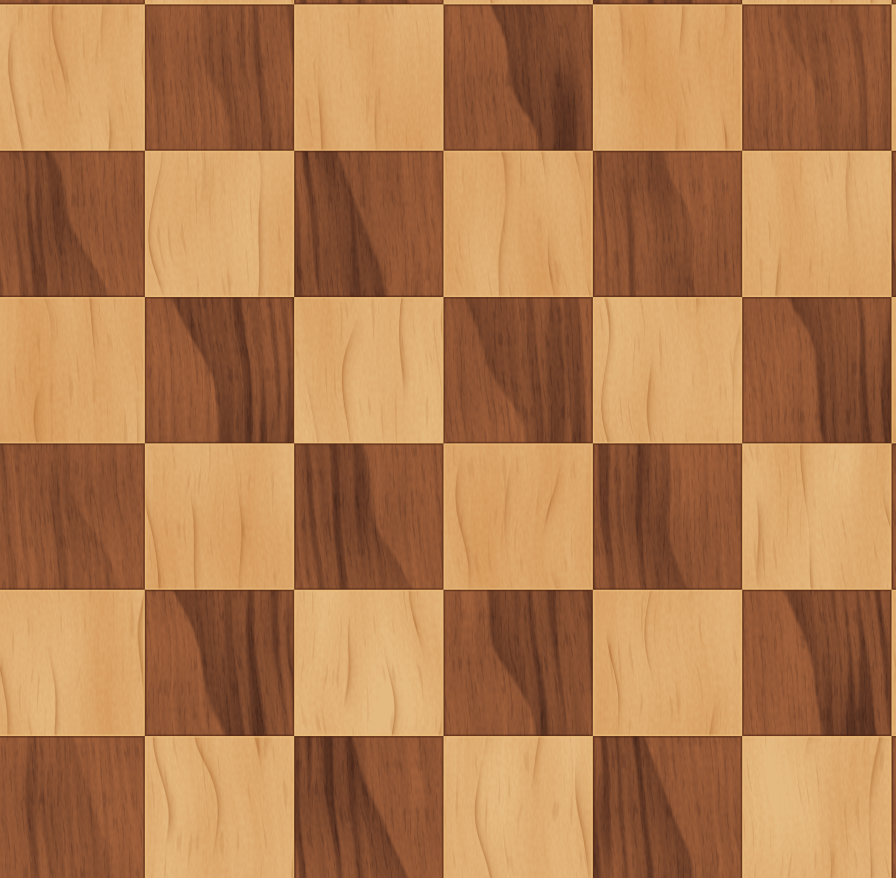
Write a Shadertoy shader that draws this pattern.

```glsl
const float SQUARES = 6.0;
const float JOINT_SHIFT = 0.03;

float hash(vec2 p) {
    vec3 q = fract(p.xyx * vec3(0.1031, 0.1030, 0.0973));
    q += dot(q, q.yzx + 33.33);
    return fract((q.x + q.y) * q.z);
}

vec2 gradientDir(vec2 p) {
    float a = 6.2832 * hash(p);
    return vec2(cos(a), sin(a));
}

// Gradient noise, roughly -0.8 to 0.8
float noise(vec2 p) {
    vec2 i = floor(p), f = p - i;
    vec2 w = f * f * f * (f * (f * 6.0 - 15.0) + 10.0);
    vec2 e = vec2(1.0, 0.0);
    float a = dot(gradientDir(i), f);
    float b = dot(gradientDir(i + e.xy), f - e.xy);
    float c = dot(gradientDir(i + e.yx), f - e.yx);
    float d = dot(gradientDir(i + e.xx), f - e.xx);
    return 1.4 * mix(mix(a, b, w.x), mix(c, d, w.x), w.y);
}

// Grain is stretched along y
float grain(vec2 p, vec2 scale, float seed) {
    return noise(p * scale + vec2(seed * 91.0 + 90.0, seed * 57.0 + 20.0));
}

vec3 walnut(vec2 p, float seed, float strength, bool flip) {
    float y = p.y - 0.5;
    float bend = grain(p, vec2(1.3, 1.5), seed);
    float fiber = p.x + 0.07 * y + 0.03 * bend;
    float sweep = p.x + 0.3 * y + 0.13 * bend;
    if (flip) {
        fiber = 1.0 - fiber;
        sweep = 1.0 - sweep;
    }
    vec2 g = vec2(fiber, p.y);

    // Heartwood: crisp curved front, fading behind it
    float behind = sweep - mix(0.34, 0.48, seed);
    float heart = smoothstep(-0.012, 0.025, behind) * exp(-2.8 * max(behind, 0.0));

    // Dark ribbons gathered on one side
    float ribbons = smoothstep(0.0, 0.4, grain(g, vec2(13.0, 0.5), seed + 1.0));
    ribbons *= smoothstep(0.42, 0.72, fiber);

    // Fibers, pores and roughness
    float fine = grain(g, vec2(27.0, 1.0), seed + 2.0);
    float pores = smoothstep(0.2, 0.55, grain(g, vec2(60.0, 6.0), seed + 3.0));
    float rough = grain(g, vec2(75.0, 22.0), seed + 4.0);
    float tone = 0.06 + 0.53 * strength * heart + 0.42 * ribbons * (0.4 + 0.6 * strength);
    tone += 0.16 * fine + 0.16 * pores + 0.09 * rough + 0.14 * bend;
    return mix(vec3(0.595, 0.355, 0.217), vec3(0.27, 0.145, 0.1), clamp(tone, -0.1, 1.0));
}

vec3 maple(vec2 p, float seed, float warmth) {
    float bend = grain(p, vec2(1.2, 1.3), seed);
    vec2 g = vec2(p.x + 0.06 * (p.y - 0.5) + 0.07 * bend, p.y);
    float broad = grain(g, vec2(3.0, 0.8), seed + 1.0);
    float fine = grain(g, vec2(30.0, 2.0), seed + 2.0);
    float rough = grain(g, vec2(70.0, 24.0), seed + 6.0);
    float tone = 0.56 + 0.55 * broad + 0.14 * fine + 0.2 * rough + 0.5 * (warmth - 0.5);
    vec3 color = mix(vec3(0.845, 0.612, 0.372), vec3(0.893, 0.718, 0.492), clamp(tone, -0.1, 1.1));

    // Sparse growth lines: thin edge with a soft trailing shade
    float ring = fract(g.x * 3.2 + 0.4 * grain(g, vec2(1.6, 1.2), seed + 3.0) + seed * 5.0);
    float line = smoothstep(0.0, 0.035, ring) * exp(-16.0 * ring);
    line *= smoothstep(-0.2, 0.35, grain(g, vec2(2.2, 1.2), seed + 4.0));
    float fleck = smoothstep(0.4, 0.7, grain(g, vec2(34.0, 3.0), seed + 5.0));
    return mix(color, vec3(0.68, 0.42, 0.2), clamp(0.9 * line + 0.18 * fleck, 0.0, 1.0));
}

void mainImage(out vec4 fragColor, in vec2 fragCoord) {
    // Joints sit just inside the canvas, so squares wrap around its edges
    vec2 board = fragCoord / iResolution.xy * SQUARES + JOINT_SHIFT;
    vec2 pixel = SQUARES / iResolution.xy;
    vec2 cell = mod(floor(board), SQUARES);
    vec2 local = fract(board);
    float seed = hash(cell + 7.0);
    float vary = hash(cell + 41.0);

    // Smooth checker, dark in the lower left square
    vec2 edge = 0.5 - abs(local - 0.5);
    vec2 cover = clamp(2.0 * edge / pixel, 0.0, 1.0);
    float parity = 1.0 - 2.0 * mod(cell.x + cell.y, 2.0);
    float darkMask = 0.5 + 0.5 * parity * cover.x * cover.y;

    bool evenRow = mod(cell.y, 2.0) < 0.5;
    vec3 dark = walnut(local, seed, mix(0.3, 1.0, vary), evenRow);
    vec3 light = maple(local, seed, vary);

    // Joints: light squares gain a pale rim, dark squares a deep one
    float rim = 1.0 - smoothstep(0.004, 0.017, min(edge.x, edge.y));
    light = mix(light, vec3(0.94, 0.76, 0.48), 0.6 * rim);
    dark = mix(dark, vec3(0.3, 0.13, 0.06), 0.6 * rim);

    fragColor = vec4(mix(light, dark, darkMask), 1.0);
}
```
